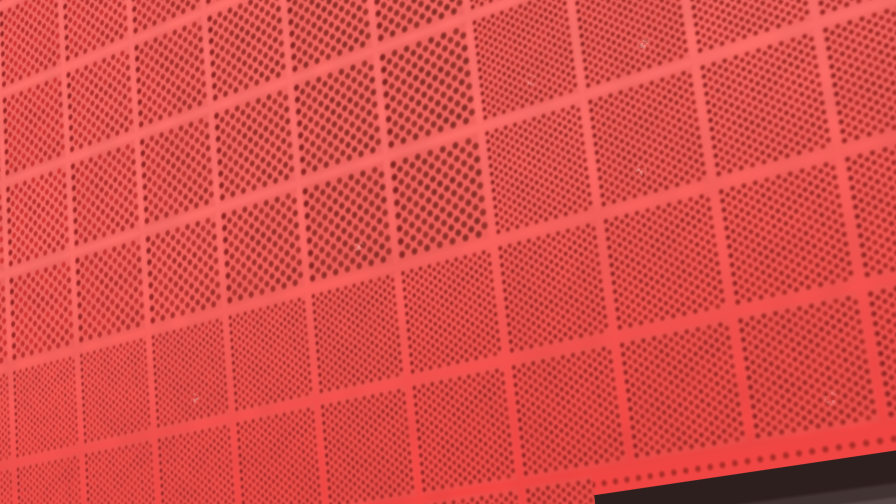
Write a Shadertoy shader that draws this texture.

```glsl
// Perspective of the facade: one panel step across, one step up, panel origin
const mat3 FACADE = mat3(0.12957, 0.0246, -0.03396,
                         -0.00688, 0.19605, 0.01473,
                         0.02082, 0.27703, 1.01923);
const float SEAM = 0.036;          // half width of the solid band, in panels
const vec2 COARSE_GRID = vec2(14.0, 8.0);
const vec2 FINE_GRID = vec2(20.0, 13.0);
const float COARSE_RADIUS = 0.030;
const float FINE_RADIUS = 0.0178;
const float SOFTNESS = 0.032;      // least width of a hole's rim, in panels
const float COARSE_END = 6.0;      // coarse panels lie left of this column
const float RAIL_TOP = -2.0;
const float WINDOW_TOP = -2.18;
const float WINDOW_LEFT = 6.65;

const vec3 SALMON = vec3(0.98, 0.43, 0.41);
const vec3 RED = vec3(0.94, 0.27, 0.26);
const vec3 PANEL_TINT = vec3(0.89, 0.34, 0.32);
const vec3 HOLE_SHALLOW = vec3(0.78, 0.20, 0.19);
const vec3 HOLE_FINE = vec3(0.67, 0.17, 0.15);
const vec3 HOLE_COARSE = vec3(0.58, 0.19, 0.16);
const vec3 HOLE_EDGE = vec3(0.48, 0.10, 0.10);
const vec3 SCUFF = vec3(0.95, 0.66, 0.63);
const vec3 WINDOW_DARK = vec3(0.18, 0.12, 0.12);
const vec3 WINDOW_SILL = vec3(0.34, 0.28, 0.28);

float hash(vec2 p) {
    vec3 q = fract(vec3(p.xyx) * 0.1031);
    q += dot(q, q.yzx + 33.33);
    return fract((q.x + q.y) * q.z);
}

float noise(vec2 p) {
    vec2 i = floor(p), f = fract(p);
    f = f * f * (3.0 - 2.0 * f);
    return mix(mix(hash(i), hash(i + vec2(1, 0)), f.x),
               mix(hash(i + vec2(0, 1)), hash(i + vec2(1, 1)), f.x), f.y);
}

float coverage(float signedDistance, float rim) {
    return smoothstep(0.6 * rim, -0.6 * rim, signedDistance);
}

// Staggered holes inside one panel: x = coverage, y = column, z = hole seed
vec3 perforation(vec2 local, vec2 grid, float radius, float rim) {
    float span = 1.0 - 2.0 * SEAM;
    vec2 g = (local - SEAM) / span * grid;
    vec3 nearest = vec3(1.0, 0.0, 0.0);
    for (int i = -1; i <= 1; i++) {
        float column = floor(g.x) + float(i);
        float shift = 0.5 * mod(column, 2.0);
        float row = floor(g.y - shift);
        vec2 center = vec2(column + 0.5, row + 0.5 + shift);
        bool inside = column >= 0.0 && column < grid.x
                   && row >= 0.0 && row + shift < grid.y - 0.6;
        float d = length((g - center) / grid) * span - radius;
        if (inside && d < nearest.x) nearest = vec3(d, column, hash(center + 7.0));
    }
    return vec3(coverage(nearest.x, rim), nearest.yz);
}

void mainImage(out vec4 fragColor, in vec2 fragCoord) {
    vec2 p = fragCoord / iResolution.y;
    vec3 projected = inverse(FACADE) * vec3(p, 1.0);
    vec2 uv = projected.xy / projected.z;
    float pixel = 0.75 * length(fwidth(uv));
    float rim = max(pixel, SOFTNESS);
    vec2 cell = floor(uv);
    vec2 local = fract(uv);
    float seed = hash(cell + 31.0);

    // Sheet paint, paler towards the top, with slightly uneven panels
    vec3 paint = mix(RED, SALMON, smoothstep(-2.3, 1.4, uv.y));
    vec2 toSeam = min(local, 1.0 - local);
    float panel = smoothstep(-rim, rim, min(toSeam.x, toSeam.y) - SEAM);
    vec3 color = mix(paint, PANEL_TINT, panel * (0.3 + 0.25 * seed));
    color *= 0.98 + 0.04 * noise(uv * 5.0);

    // Coarse or fine perforation
    bool coarse = uv.x < COARSE_END && uv.y > 0.0;
    vec3 hole = perforation(local, coarse ? COARSE_GRID : FINE_GRID,
                            coarse ? COARSE_RADIUS : FINE_RADIUS, rim);

    // Lower rail with a single row of holes
    if (uv.x > WINDOW_LEFT && uv.y < RAIL_TOP) {
        vec2 bead = vec2((fract(uv.x * 10.0) - 0.5) / 10.0, uv.y - RAIL_TOP + 0.1);
        hole = vec3(coverage(length(bead) - 0.021, rim), 2.0, 0.5);
        color = paint;
    }

    // Hole shade deepens to the right; the first column is in shadow
    vec3 deep = coarse ? HOLE_COARSE : HOLE_FINE;
    vec3 shade = mix(HOLE_SHALLOW, deep, smoothstep(0.0, 6.0, uv.x));
    shade *= 0.92 + 0.16 * hole.z;
    shade = mix(shade, HOLE_EDGE, hole.y < 0.5 ? 0.5 : 0.0);
    color = mix(color, shade, hole.x);

    // Pale scuffs low on a few panels
    vec2 spot = vec2(0.3 + 0.4 * hash(cell + 3.0), 0.12 + 0.15 * seed);
    float scuff = smoothstep(0.07, 0.01, length(local - spot))
                * smoothstep(0.4, 0.7, noise(uv * 45.0));
    color = mix(color, SCUFF, scuff * step(0.88, seed) * 0.6);

    // Dark window with a grey sill
    float sill = smoothstep(-2.38, -2.42, uv.y) * 0.5
               + smoothstep(-2.48, -2.51, uv.y) * 0.5;
    vec3 glass = mix(WINDOW_DARK, WINDOW_SILL, sill);
    float opening = max(uv.y - WINDOW_TOP, WINDOW_LEFT - uv.x);
    color = mix(color, glass, coverage(opening, pixel));

    fragColor = vec4(color, 1.0);
}
```
